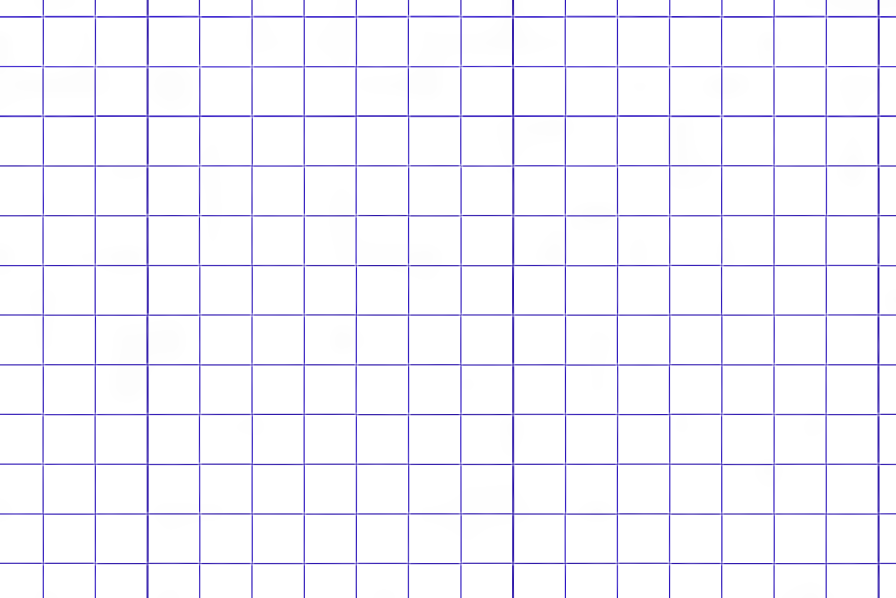
Give the GLSL for this pattern, as a Shadertoy shader.

```glsl
const vec2  CELL         = vec2(0.0874, 0.0831);   // grid pitch, in canvas heights
const vec2  FIRST_LINE   = vec2(0.0723, 0.0283);   // first line from left and from top
const float ASPECT       = 1.5;
const float THIN_WIDTH   = 0.0021;
const float HEAVY_COLUMN = 0.0034;
const float HEAVY_ROW    = 0.0029;
const float HEAVY_PERIOD = 7.0;
const float HEAVY_OFFSET = 2.0;
const float LINE_JITTER  = 0.0006;
const float WEAR         = 0.22;
const float GAP_RADIUS   = 0.0050;
const float GAP_FADE     = 0.60;
const vec3  PAPER        = vec3(1.0);
const vec3  COLUMN_INK   = vec3(0.15, 0.06, 0.77);
const vec3  ROW_INK      = vec3(0.14, 0.05, 0.62);
const vec3  BRIGHT_INK   = vec3(0.24, 0.14, 0.90);

float hash(vec2 p) {
    vec3 q = fract(vec3(p.xyx) * 0.1031);
    q += dot(q, q.yzx + 33.33);
    return fract((q.x + q.y) * q.z);
}

float noise(vec2 p) {
    vec2 i = floor(p), f = fract(p);
    f = f * f * (3.0 - 2.0 * f);
    return mix(mix(hash(i), hash(i + vec2(1, 0)), f.x),
               mix(hash(i + vec2(0, 1)), hash(i + vec2(1, 1)), f.x), f.y);
}

// Exact share of a pixel covered by a line of the given width
float lineCoverage(float d, float width, float pixel) {
    float lo = max(d - 0.5 * pixel, -0.5 * width);
    float hi = min(d + 0.5 * pixel, 0.5 * width);
    return max(hi - lo, 0.0) / pixel;
}

// One ruled line: uneven position, width and ink along its length
float ruledLine(float d, float along, float id, float segment, float width, float pixel) {
    float shift = (hash(vec2(id, 5.0)) - 0.5) * LINE_JITTER
                + (hash(vec2(id, segment + 40.0)) - 0.5) * LINE_JITTER;
    float wear = noise(vec2(along * 38.0, id * 7.3 + 2.0));
    float ink = 1.0 - WEAR * wear;
    return lineCoverage(d - shift, width * (0.92 + 0.16 * wear), pixel) * ink;
}

void mainImage(out vec4 fragColor, in vec2 fragCoord) {
    vec2 uv = fragCoord / iResolution.xy;
    vec2 p = vec2(uv.x * ASPECT, 1.0 - uv.y);
    vec2 pixel = vec2(ASPECT, 1.0) / iResolution.xy;

    // Nearest line in each direction, and the signed distance to it
    vec2 grid = (p - FIRST_LINE) / CELL;
    vec2 id = floor(grid + 0.5);
    vec2 d = (grid - id) * CELL;
    vec2 segment = floor(grid);

    // Heavier rules: every seventh column, and two rows near the top
    bool heavyColumn = mod(id.x - HEAVY_OFFSET + 0.5, HEAVY_PERIOD) < 1.0;
    bool heavyRow = abs(id.y) < 0.5 || abs(id.y - 2.0) < 0.5;
    float columnWidth = heavyColumn ? HEAVY_COLUMN : THIN_WIDTH;
    float rowWidth = heavyRow ? HEAVY_ROW : THIN_WIDTH;

    float column = ruledLine(d.x, p.y, id.x + 20.0, segment.y, columnWidth, pixel.x);
    float row = ruledLine(d.y, p.x, id.y + 60.0, segment.x, rowWidth, pixel.y);

    // Pale breaks where lines cross, stronger toward the top
    float strength = GAP_FADE * mix(0.5, 1.0, hash(id + 11.0)) * mix(1.0, 0.65, p.y);
    column *= 1.0 - strength * (1.0 - smoothstep(0.3, 1.0, abs(d.y) / GAP_RADIUS));
    row *= 1.0 - strength * (1.0 - smoothstep(0.3, 1.0, abs(d.x) / GAP_RADIUS));

    // Ink tint drifts from violet to navy along the lines
    float drift = noise(p * vec2(5.0, 7.0) + 3.0);
    vec3 columnInk = mix(COLUMN_INK, ROW_INK, heavyColumn ? 0.8 : 0.5 * drift);
    float topGlow = 1.0 - smoothstep(0.05, 0.4, p.y);
    vec3 rowInk = mix(ROW_INK, BRIGHT_INK, 0.35 * drift + 0.4 * topGlow);

    // Paper with very faint blotches
    vec3 color = PAPER - 0.008 * smoothstep(0.7, 1.0, noise(p * 14.0));
    color = mix(color, columnInk, column);
    color = mix(color, rowInk, row);
    fragColor = vec4(color, 1.0);
}
```
